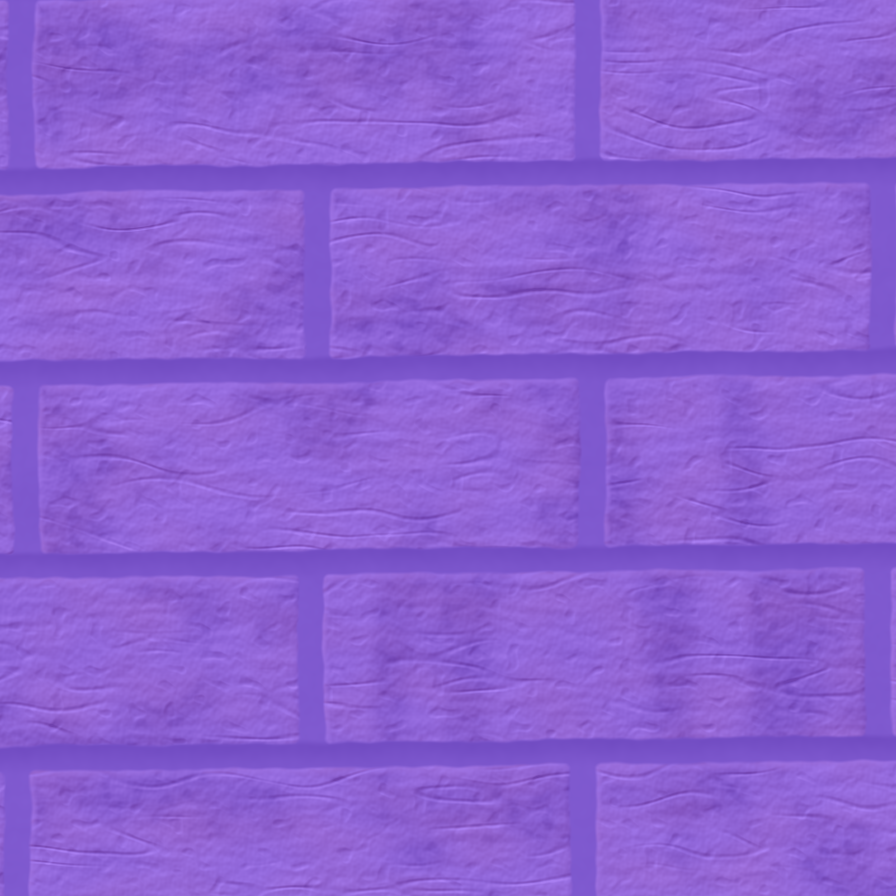
A WebGL 1 fragment shader for this texture:

```glsl
precision highp float;
// Violet-tinted wall of rough, grooved bricks in running bond with recessed mortar.

uniform vec2 u_resolution;

float hash(vec2 p) {
  return fract(sin(dot(p, vec2(127.1, 311.7))) * 43758.55);
}

vec2 gradient(vec2 cell) {
  float angle = 6.2832 * hash(cell);
  return vec2(cos(angle), sin(angle));
}

// Gradient noise, roughly -0.7 to 0.7
float noise(vec2 p) {
  vec2 i = floor(p), f = p - i;
  vec2 w = f * f * f * (f * (f * 6.0 - 15.0) + 10.0);
  vec2 e = vec2(1.0, 0.0);
  float low = mix(dot(gradient(i), f), dot(gradient(i + e.xy), f - e.xy), w.x);
  float high = mix(dot(gradient(i + e.yx), f - e.yx), dot(gradient(i + e.xx), f - e.xx), w.x);
  return mix(low, high, w.y);
}

// Height of a brick face: wavy grooves, long cracks, grain and pits
float relief(vec2 p) {
  vec2 q = p + vec2(0.012, 0.016) * vec2(noise(p * 11.0), noise(p * vec2(10.0, 15.0) + 7.0));
  float grooves = noise(q * vec2(15.0, 68.0));
  float crackZone = smoothstep(-0.1, 0.25, noise(p * vec2(7.0, 17.0) + 50.0));
  float cracks = crackZone * smoothstep(0.11, 0.0, abs(noise(q * vec2(8.0, 36.0) + 31.0)));
  float grain = noise(p * vec2(85.0, 105.0)) + 0.5 * noise(p * 190.0);
  float pits = smoothstep(0.2, 0.5, noise(p * vec2(48.0, 62.0) + 13.0));
  return 0.55 * grooves - 0.5 * cracks + 0.3 * grain - 0.45 * pits;
}

void main() {
  vec2 p = gl_FragCoord.xy / u_resolution.y;
  float pixel = 1.0 / u_resolution.y;

  // Uneven outlines
  vec2 q = p + 0.004 * vec2(noise(p * 9.0 + 3.0), noise(p * 7.0 + 20.0))
             + 0.0025 * vec2(noise(p * 45.0), noise(p * 40.0 + 9.0));

  // Courses count downwards and climb slightly to the right
  vec2 size = vec2(0.632, 0.2153);
  float v = (1.0 - q.y + 0.013 * q.x) / size.y + 0.063;
  float row = floor(v);
  float shift = 0.025 + 0.325 * mod(row, 2.0) + 0.012 * (hash(vec2(row, 4.0)) - 0.5);
  float u = (q.x - shift) / size.x;
  vec2 id = vec2(floor(u), row);
  vec2 local = (vec2(fract(u), 1.0 - fract(v)) - 0.5) * size;

  // Rounded brick outline
  vec2 extent = 0.5 * size - vec2(0.0145, 0.014);
  vec2 outside = abs(local) - extent + 0.006;
  float dist = length(max(outside, 0.0)) + min(max(outside.x, outside.y), 0.0) - 0.006;
  float brick = smoothstep(0.0012 + pixel, -0.0012 - pixel, dist);

  // Relief lit from the upper left
  vec2 s = p + id * vec2(3.7, 5.3);
  float height = relief(s);
  float light = height - relief(s + vec2(-0.0014, 0.0024));

  // Burnt stains: blotches on most bricks, upright bands on a few
  float banded = step(0.74, hash(id + 8.0));
  float blotch = noise(s * vec2(7.0, 8.0) + 2.0) + 0.5 * noise(s * vec2(18.0, 24.0));
  float band = 1.4 * noise(s * vec2(11.0, 1.5) + 0.05 * noise(s * 30.0));
  float stain = smoothstep(-0.12, 0.42, mix(blotch, band, banded));
  float speckle = smoothstep(0.0, 0.45, noise(s * vec2(55.0, 70.0) + 40.0));

  float face = 0.66 + 0.08 * (hash(id + 2.0) - 0.5) + 0.14 * height + 0.75 * light;
  face -= stain * (0.23 + 0.2 * speckle);
  face += 0.07 * noise(s * vec2(5.0, 14.0) + 60.0);

  // Worn rims: bright on top and left, dull on the right
  float chipped = 0.75 + 0.6 * noise(p * 28.0);
  float topRim = smoothstep(0.012, 0.001, extent.y - local.y);
  float leftRim = smoothstep(0.008, 0.001, extent.x + local.x);
  float rightRim = smoothstep(0.007, 0.0, extent.x - local.x);
  face = mix(face, 0.86, 0.75 * chipped * max(topRim, leftRim));
  face -= 0.14 * rightRim;

  // Bed joints are shaded by the brick above; upright joints are paler
  float bed = smoothstep(-0.005, 0.004, abs(local.y) - extent.y);
  float below = smoothstep(-0.07, 0.07, fract(v + 0.5) - 0.5);
  float mortar = mix(0.32, mix(0.07, 0.27, below), bed);
  mortar += 0.05 * noise(p * vec2(14.0, 24.0)) + 0.03 * noise(p * 90.0);

  float tone = mix(mortar, face, brick);
  vec3 color = mix(vec3(0.44, 0.28, 0.735), vec3(0.64, 0.475, 0.925), clamp(tone, -0.1, 1.1));

  // Rosy dust on the bricks, bluish mortar
  float rosy = 0.35 + noise(s * vec2(12.0, 20.0) + 80.0) - 1.2 * light;
  color += brick * clamp(rosy, 0.0, 1.0) * vec3(0.02, -0.004, -0.035);
  color += (1.0 - brick) * vec3(-0.008, 0.006, 0.015);

  gl_FragColor = vec4(color, 1.0);
}
```
